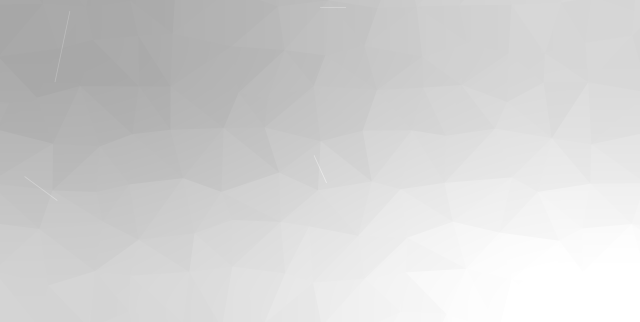
A Shadertoy shader for this background:

```glsl
const vec2 MESH_CELLS = vec2(14.0, 7.0);
const float JITTER = 0.56;         // vertex scatter in cells
const float DARKEST = 0.66;
const float RISE_RIGHT = 0.18;     // brightening from left to right
const float RISE_DOWN = 0.17;      // brightening from top to bottom
const float FACET_SLOPE = 0.45;    // share of the gradient kept inside a facet
const float FACET_CONTRAST = 0.014;
const float SEAM_WIDTH = 0.0022;   // in canvas heights
const float SEAM_LIGHT = 0.06;

float hash(vec2 p) {
    return fract(sin(dot(p, vec2(127.1, 311.7))) * 43758.5453);
}

// Broad diagonal gradient over the unit canvas
float backdrop(vec2 uv) {
    return DARKEST + RISE_RIGHT * smoothstep(0.1, 0.9, uv.x)
                   + RISE_DOWN * smoothstep(0.15, 0.95, 1.0 - uv.y);
}

vec2 meshVertex(vec2 cell) {
    vec2 offset = vec2(hash(cell), hash(cell + 57.3)) - 0.5;
    return cell + offset * JITTER;
}

// Signed distance to an edge, positive on its left
float edgeDistance(vec2 p, vec2 a, vec2 b) {
    vec2 along = normalize(b - a);
    return dot(p - a, vec2(-along.y, along.x));
}

// Adds (shade * coverage, coverage) of one counterclockwise facet
void addFacet(inout vec2 sum, vec2 p, vec2 a, vec2 b, vec2 c, float pixel) {
    float inside = min(edgeDistance(p, a, b),
                   min(edgeDistance(p, b, c), edgeDistance(p, c, a)));
    float coverage = clamp(0.5 + inside / pixel, 0.0, 1.0);
    vec2 center = (a + b + c) / 3.0;
    float shade = backdrop(mix(center, p, FACET_SLOPE) / MESH_CELLS);
    shade += (hash(floor(center * 40.0)) - 0.5) * FACET_CONTRAST;
    sum += vec2(shade, 1.0) * coverage;
}

// Thin light line between two points of the unit canvas
float seam(vec2 uv, vec2 a, vec2 b) {
    vec2 scale = vec2(iResolution.x / iResolution.y, 1.0);
    vec2 p = (uv - a) * scale;
    vec2 span = (b - a) * scale;
    float t = clamp(dot(p, span) / dot(span, span), 0.0, 1.0);
    float width = max(SEAM_WIDTH, 1.0 / iResolution.y);
    return 1.0 - smoothstep(0.0, width, length(p - span * t));
}

void mainImage(out vec4 fragColor, in vec2 fragCoord) {
    vec2 uv = fragCoord / iResolution.xy;
    vec2 p = uv * MESH_CELLS;
    float pixel = MESH_CELLS.y / iResolution.y;
    vec2 sum = vec2(backdrop(uv), 1.0) * 0.0001;

    // Split each nearby quad along its shorter diagonal
    for (int y = -1; y <= 1; y++) {
        for (int x = -1; x <= 1; x++) {
            vec2 cell = floor(p) + vec2(x, y);
            vec2 a = meshVertex(cell);
            vec2 b = meshVertex(cell + vec2(1.0, 0.0));
            vec2 c = meshVertex(cell + vec2(1.0, 1.0));
            vec2 d = meshVertex(cell + vec2(0.0, 1.0));
            if (distance(a, c) < distance(b, d)) {
                addFacet(sum, p, a, b, c, pixel);
                addFacet(sum, p, a, c, d, pixel);
            } else {
                addFacet(sum, p, a, b, d, pixel);
                addFacet(sum, p, b, c, d, pixel);
            }
        }
    }
    float shade = sum.x / sum.y;

    // Faint open seams
    float seams = seam(uv, vec2(0.109, 0.964), vec2(0.086, 0.746));
    seams = max(seams, seam(uv, vec2(0.501, 0.977), vec2(0.540, 0.977)));
    seams = max(seams, seam(uv, vec2(0.039, 0.451), vec2(0.089, 0.378)));
    seams = max(seams, seam(uv, vec2(0.491, 0.516), vec2(0.510, 0.433)));
    shade += SEAM_LIGHT * seams;

    fragColor = vec4(vec3(clamp(shade, 0.0, 1.0)), 1.0);
}
```
